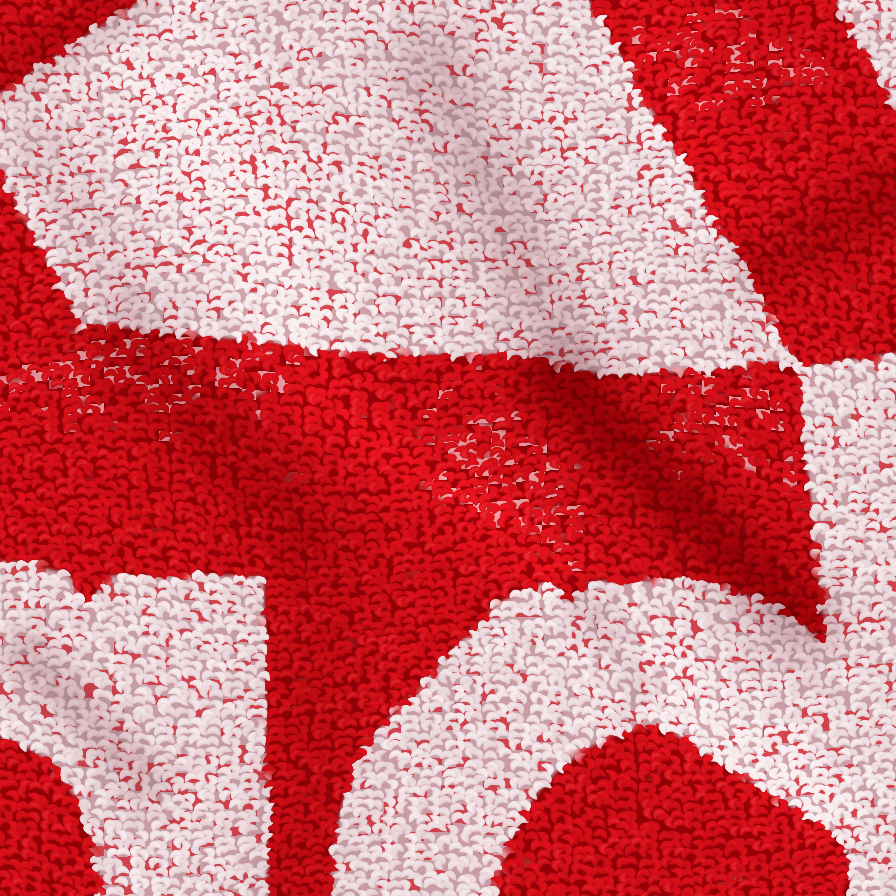
A WebGL 2 fragment shader for this texture:

```glsl
#version 300 es
precision highp float;
// Red and white terry cloth: bold panels cut from half-planes and ellipses,
// knitted from jittered, bent yarn loops (a cellular search per pixel),
// with soft diagonal folds and worn patches where the backing shows.
uniform vec2 u_resolution;
out vec4 fragColor;

#define STITCHES vec2(82.0, 96.0)
#define JITTER 0.60
#define YARN_RADIUS 0.38
#define YARN_LENGTH 0.27
#define YARN_BEND 1.0
#define RAGGED 0.008
#define FOLD_DEPTH 1.2

const vec3 WHITE_LIT = vec3(0.965, 0.915, 0.925);
const vec3 WHITE_DIM = vec3(0.74, 0.565, 0.595);
const vec3 RED_LIT = vec3(0.89, 0.07, 0.11);
const vec3 RED_DIM = vec3(0.58, 0.005, 0.025);
const vec3 RED_SHEEN = vec3(0.88, 0.30, 0.33);

vec2 hash2(vec2 p) {
    vec3 h = fract(p.xyx * vec3(0.1031, 0.1030, 0.0973));
    h += dot(h, h.yzx + 33.33);
    return fract((h.xx + h.yz) * h.zy);
}

// Signed distance to a line, positive on the left of a to b.
float side(vec2 p, vec2 a, vec2 b) {
    vec2 e = normalize(b - a), f = p - a;
    return e.x * f.y - e.y * f.x;
}

float ellipse(vec2 p, vec2 centre, vec2 r) {
    return (1.0 - length((p - centre) / r)) * min(r.x, r.y);
}

float bump(float x, float centre, float width) {
    float t = (x - centre) / width;
    return exp(-t * t);
}

// Soft ridge along a segment.
float fold(vec2 p, vec2 a, vec2 b, float width) {
    vec2 e = b - a, f = p - a;
    return bump(length(f - e * clamp(dot(f, e) / dot(e, e), 0.0, 1.0)), 0.0, width);
}

// Positive inside the white panels.
float whitePanels(vec2 p) {
    // Large upper panel with a wavy hem
    float hem = mix(0.637, 0.604, smoothstep(0.08, 0.45, p.x))
        - 0.020 * smoothstep(0.57, 0.67, p.x) + 0.011 * smoothstep(0.72, 0.9, p.x);
    float upper = min(p.y - hem, side(p, vec2(0.156, 1.0), vec2(0.0, 0.896)));
    upper = min(upper, side(p, vec2(0.892, 0.594), vec2(0.657, 1.0)));
    upper = min(upper, side(p, vec2(0.0, 0.805), vec2(0.091, 0.635)));
    // Corner and right panels
    float corner = side(p, vec2(0.931, 1.0), vec2(1.0, 0.876));
    float right = min(side(p, vec2(0.889, 0.59), vec2(0.921, 0.286)),
                      side(p, vec2(1.0, 0.606), vec2(0.889, 0.59)));
    // Arch with a notched crown and a clipped oval opening
    float slope = max(p.x - 0.75, 0.0);
    float crown = 0.352 - 2.3 * slope * slope - 0.018 * bump(p.x, 0.638, 0.018);
    float arch = min(crown - p.y, ellipse(p, vec2(0.729, 0.0), vec2(0.361, 0.372)));
    arch = min(arch, side(p, vec2(0.553, 0.326), vec2(0.419, 0.182)));
    float opening = ellipse(p, vec2(0.749, -0.022), vec2(p.x < 0.749 ? 0.195 : 0.221, 0.212));
    opening = min(opening, side(p, vec2(0.964, 0.049), vec2(0.729, 0.195)));
    // Lower left panel with a round bite
    float top = 0.374 - 0.016 * smoothstep(0.0, 0.1, p.x) - 0.03 * bump(p.x, 0.098, 0.014);
    float lower = min(top - p.y, 0.300 - 0.015 * p.y - p.x);
    lower = min(lower, -ellipse(p, vec2(-0.026, 0.0), vec2(0.137, 0.182)));
    return max(max(max(upper, corner), max(right, lower)), min(max(arch, right), -opening));
}

// Broad light and shadow of the draped cloth.
float drape(vec2 p) {
    float s = -0.36 * fold(p, vec2(0.48, 0.93), vec2(0.63, 0.61), 0.05);
    s -= 0.58 * fold(p, vec2(0.63, 0.57), vec2(0.89, 0.31), 0.045);
    s -= 0.32 * fold(p, vec2(0.15, 0.61), vec2(0.33, 0.42), 0.055);
    s -= 0.38 * fold(p, vec2(0.85, 0.71), vec2(1.0, 0.78), 0.045);
    s -= 0.36 * fold(p, vec2(0.03, 0.27), vec2(0.16, 0.13), 0.032);
    s -= 0.26 * fold(p, vec2(0.65, 0.33), vec2(0.72, 0.23), 0.025);
    s -= 0.30 * fold(p, vec2(0.0, 0.92), vec2(0.14, 1.0), 0.035);
    s -= 0.16 * fold(p, vec2(0.36, 0.34), vec2(0.33, 0.0), 0.06);
    s -= 0.16 * fold(p, vec2(0.04, 0.84), vec2(0.14, 0.67), 0.035);
    s += 0.22 * fold(p, vec2(0.36, 0.55), vec2(0.62, 0.37), 0.04);
    s += 0.16 * fold(p, vec2(0.20, 0.90), vec2(0.33, 0.66), 0.08);
    s += 0.16 * fold(p, vec2(0.70, 0.26), vec2(0.92, 0.10), 0.05);
    s += 0.14 * fold(p, vec2(0.73, 0.95), vec2(0.83, 0.76), 0.06);
    return s * FOLD_DEPTH;
}

// Zones where the backing yarn shows through.
float wear(vec2 p) {
    float w = fold(p, vec2(0.52, 0.51), vec2(0.62, 0.42), 0.055);
    w += fold(p, vec2(0.76, 0.55), vec2(0.87, 0.50), 0.05) + fold(p, vec2(0.0, 0.57), vec2(0.28, 0.58), 0.05);
    w += fold(p, vec2(0.76, 0.95), vec2(0.88, 0.91), 0.05) + fold(p, vec2(0.15, 0.84), vec2(0.36, 0.76), 0.10);
    return clamp(w + 0.12 * sin(p.x * 31.0 + 4.0 * sin(p.y * 17.0)), 0.0, 1.0);
}

void main() {
    vec2 p = gl_FragCoord.xy / u_resolution;
    vec2 bend = vec2(0.006 * sin(p.y * 13.0 + p.x * 5.0), 0.009 * sin(p.x * 11.0 - p.y * 6.0));
    vec2 q = (p + bend) * STITCHES;
    float light = 0.69 + drape(p), worn = wear(p);
    float soften = clamp(2.6 * STITCHES.y / u_resolution.y, 0.04, 0.55);

    // Backing seen between the loops
    float fleck = hash2(floor(q * vec2(0.8, 1.0)) + 71.0).x;
    float inWhite = smoothstep(-0.004, 0.004, whitePanels(p));
    float show = smoothstep(0.0, 0.15, worn * 0.5 - fleck);
    vec3 redGap = mix(RED_DIM, vec3(0.92, 0.66, 0.68), show * 0.9);
    vec3 whiteGap = mix(vec3(0.79, 0.62, 0.65), vec3(0.82, 0.26, 0.30), step(fleck, 0.28 + 0.25 * worn));
    vec3 color = mix(redGap, whiteGap, inWhite) * (0.80 + 0.28 * light);

    // Yarn loops, the highest one on top
    float highest = 0.0;
    for (int j = -1; j <= 1; j++)
    for (int i = -1; i <= 1; i++) {
        vec2 cell = floor(q) + vec2(i, j), rnd = hash2(cell);
        vec2 centre = cell + 0.5 + (rnd - 0.5) * JITTER;
        vec2 d = q - centre;
        float tilt = (mod(cell.x, 2.0) < 0.5 ? 0.5 : -0.5) + (rnd.y - 0.5) * 2.2;
        d = mat2(cos(tilt), -sin(tilt), sin(tilt), cos(tilt)) * d;
        d.y += YARN_BEND * (d.x * d.x - 0.04);
        float r = length(vec2(max(abs(d.x) - YARN_LENGTH, 0.0), d.y)) / YARN_RADIUS;
        float height = (1.0 - r * r) * (0.75 + 0.35 * rnd.x);
        float white = smoothstep(-0.001, 0.001, whitePanels(p + (centre - q) / STITCHES) + (rnd.y - 0.5) * RAGGED);
        float lit = clamp(light + 0.24 * height - 0.08 + 0.16 * d.y + 0.14 * (rnd.x - 0.5), 0.0, 1.1);
        vec3 red = mix(RED_DIM, RED_LIT, lit);
        red = mix(red, RED_SHEEN, 0.4 * smoothstep(0.72, 1.0, height) * smoothstep(0.4, 0.9, rnd.y) * light);
        vec3 yarn = mix(red, mix(WHITE_DIM, WHITE_LIT, min(lit + 0.08, 1.05)), white);
        color = mix(color, yarn, smoothstep(-soften, soften, height - highest));
        highest = max(highest, height);
    }
    fragColor = vec4(clamp(color, 0.0, 1.0), 1.0);
}
```
